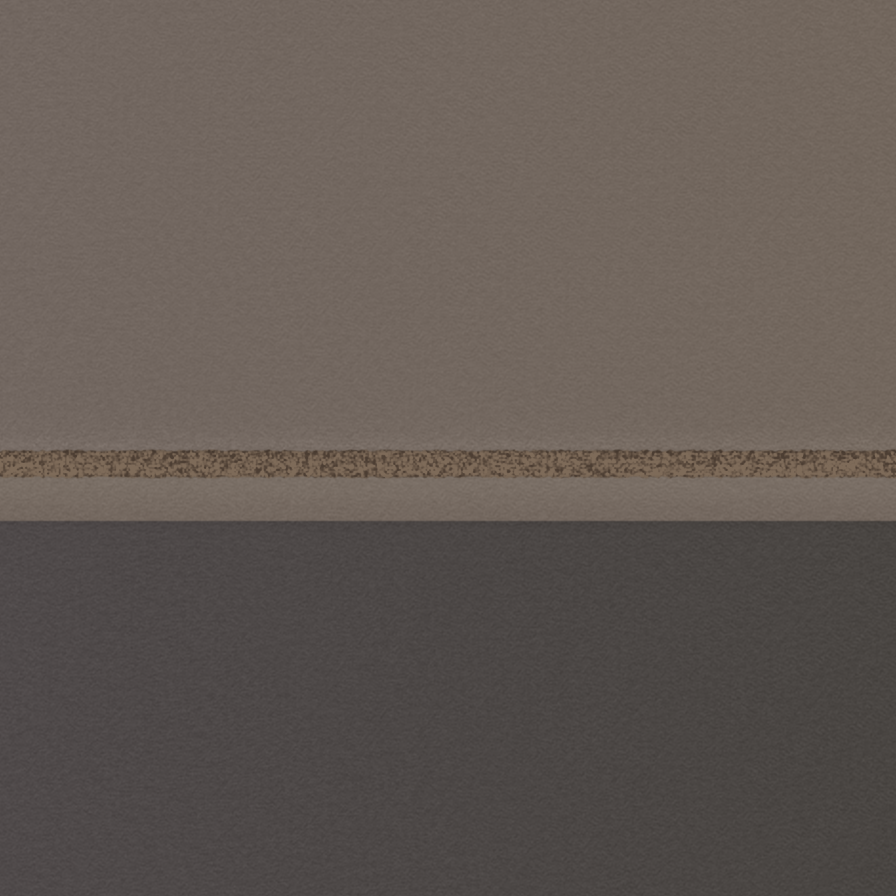
Give the GLSL for this texture, as a Shadertoy shader.

```glsl
// Matte taupe panel with a speckled brown groove above a dark charcoal base.

float hash(vec2 p) {
    return fract(sin(dot(p, vec2(127.1, 311.7))) * 43758.5453);
}

float noise(vec2 p) {
    vec2 i = floor(p), f = fract(p);
    f = f * f * (3.0 - 2.0 * f);
    return mix(mix(hash(i), hash(i + vec2(1, 0)), f.x),
               mix(hash(i + vec2(0, 1)), hash(i + vec2(1, 1)), f.x), f.y);
}

// Soft step upward at a height, at least one pixel wide
float edge(float y, float height, float softness) {
    float w = max(softness, 0.7 / iResolution.y);
    return smoothstep(height - w, height + w, y);
}

void mainImage(out vec4 fragColor, in vec2 fragCoord) {
    vec2 uv = fragCoord / iResolution.xy;
    vec2 p = fragCoord / iResolution.y;

    // Fine pitted grain with rotated layers, and broad mottling
    vec2 q = mat2(0.8, 0.6, -0.6, 0.8) * p;
    float grain = noise(q * 390.0) - noise(q * 390.0 + vec2(0.6, -0.6));
    grain += 0.9 * (noise(p * 470.0 + 17.0) - 0.5);
    grain += 0.5 * (noise(q * 210.0 + 41.0) - 0.5);
    float mottle = noise(p * 6.0 + 3.0) - 0.5;

    // Upper panel: cooler at left, paler near the groove
    vec3 panel = mix(vec3(0.447, 0.404, 0.378), vec3(0.449, 0.404, 0.367), uv.x);
    panel += 0.003 * mottle;
    float lip = exp(-abs(uv.y - 0.503) * 80.0);
    panel += lip * vec3(0.026, 0.025, 0.024);
    panel += grain * mix(0.023, 0.038, lip);

    // Ledge beneath the groove
    vec3 ledge = mix(vec3(0.454, 0.408, 0.374), vec3(0.478, 0.434, 0.398),
                     smoothstep(0.420, 0.462, uv.y));
    ledge += grain * 0.026;

    // Speckled groove, darker along its upper edge
    float specks = 0.5 * noise(q * 300.0) + 0.5 * noise(p * 450.0 + 9.0);
    float patches = noise(p * vec2(15.0, 30.0)) - 0.5;
    float shade = smoothstep(0.482, 0.498, uv.y);
    float dark = smoothstep(0.32, 0.88, specks + 0.10 * patches + 0.09 * shade);
    vec3 groove = mix(vec3(0.495, 0.420, 0.350), vec3(0.300, 0.243, 0.200), dark);
    groove *= 1.0 - 0.12 * edge(uv.y, 0.4955, 0.002);
    groove *= 1.0 - 0.06 * (1.0 - edge(uv.y, 0.469, 0.002));

    // Charcoal base: faint violet at left, warmer and darker at right
    vec3 base = mix(vec3(0.312, 0.290, 0.291), vec3(0.288, 0.272, 0.259), uv.x);
    base += 0.003 * mottle + grain * 0.026;
    base -= 0.022 * exp(-max(0.418 - uv.y, 0.0) * 220.0);

    // Stack the bands with slightly worn groove edges
    float wear = 0.0022 * (noise(vec2(p.x * 230.0, 3.0)) - 0.5);
    vec3 color = mix(base, ledge, edge(uv.y, 0.4185, 0.0014));
    color = mix(color, groove, edge(uv.y + wear, 0.4672, 0.0016));
    color = mix(color, panel, edge(uv.y - wear, 0.4972, 0.0015));
    fragColor = vec4(clamp(color, 0.0, 1.0), 1.0);
}
```
